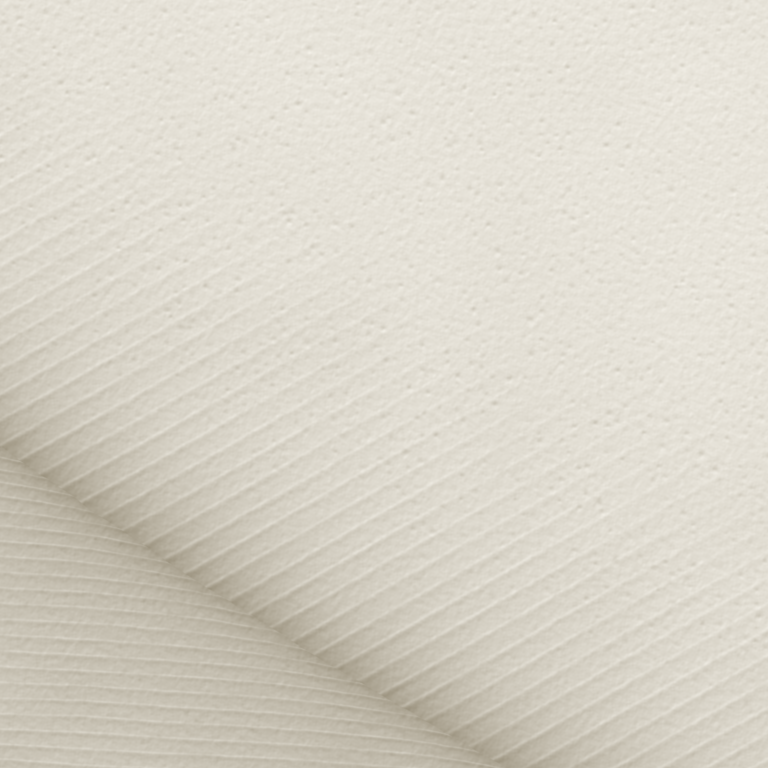
This texture is drawn by a Shadertoy shader. Its source:

```glsl
#define LIGHT vec3(0.90, 0.885, 0.846)
#define SHADE vec3(0.67, 0.64, 0.57)
#define RIB_ANGLE 0.515
#define RIB_PITCH 0.0292
#define UNDER_PITCH 0.0205
#define PIT_SIZE 0.0042
#define PIT_DENSITY 0.8
#define PIT_DEPTH 0.40
#define GRAIN_SCALE 175.0
#define GRAIN_DEPTH 0.12

float hash(vec2 p) {
    vec3 q = fract(vec3(p.xyx) * 0.1031);
    q += dot(q, q.yzx + 33.33);
    return fract((q.x + q.y) * q.z);
}

float noise(vec2 p) {
    vec2 i = floor(p), f = fract(p);
    f = f * f * (3.0 - 2.0 * f);
    return mix(mix(hash(i), hash(i + vec2(1, 0)), f.x),
               mix(hash(i + vec2(0, 1)), hash(i + vec2(1, 1)), f.x), f.y);
}

float bell(float x, float width) {
    return exp(-x * x / (width * width));
}

// Height of the fold edge at a horizontal position
float foldHeight(float x) {
    return 0.42 - 0.72 * x + 0.13 * x * x;
}

// Fine pebbled relief lit from the upper left, on a turned lattice
float grain(vec2 p) {
    vec2 q = mat2(0.8, 0.6, -0.6, 0.8) * p * GRAIN_SCALE;
    vec2 toLight = vec2(-0.38, 0.2);
    float coarse = noise(q - toLight) - noise(q + toLight);
    float fine = noise(q * 1.9 - toLight) - noise(q * 1.9 + toLight);
    return coarse + 0.6 * fine;
}

// Small embossed pits, jittered along the rib rows
float pits(vec2 p) {
    vec2 cellSize = vec2(0.65, 0.5) * RIB_PITCH;
    vec2 cell = floor(p / cellSize);
    float light = 0.0;
    for (int y = -1; y <= 1; y++)
    for (int x = -1; x <= 1; x++) {
        vec2 id = cell + vec2(x, y);
        vec2 jitter = vec2(hash(id), hash(id + 17.3));
        vec2 d = p - (id + 0.15 + 0.7 * jitter) * cellSize;
        float chance = hash(id + 41.7);
        float radius = PIT_SIZE * mix(0.7, 1.1, hash(id + 73.1));
        float strength = hash(id + 9.2);
        float depth = step(chance, PIT_DENSITY) * mix(0.2, 1.0, strength * strength);
        light -= depth * bell(length(d), radius) * (0.3 + dot(d, vec2(0.5, 1.0)) / radius);
    }
    return light;
}

// Thin raised crest with a soft groove below it
float rib(float across) {
    float f = fract(across) - 0.55;
    return bell(f, 0.085) - 0.5 * bell(f + 0.2, 0.13) + 0.15 * sin(6.2832 * f);
}

// Upper sheet: broad curved shading, slanted ribs fading into pits
float upperSheet(vec2 p, float d) {
    float c = cos(RIB_ANGLE), s = sin(RIB_ANGLE);
    vec2 q = vec2(dot(p, vec2(c, s)), dot(p, vec2(-s, c)));
    q.y += 0.003 * (noise(q * vec2(5.0, 4.0)) - 0.5) + 0.0005 * noise(q * 55.0);
    float tone = 1.05 - 0.58 * exp(-d / 0.24) - 0.52 * exp(-d / 0.05);
    float ribFade = 0.26 * exp(-d / 0.40) * (1.0 - smoothstep(0.25, 0.68, d));
    float wear = mix(0.7, 1.15, noise(q * vec2(22.0, 60.0)));
    tone += ribFade * wear * rib(q.y / RIB_PITCH);
    tone += PIT_DEPTH * smoothstep(-0.05, 0.35, d) * pits(q);
    return tone + 0.05 * (noise(p * 9.0) - 0.5);
}

// Lower sheet: closer, nearly level ribs bending into the fold
float lowerSheet(vec2 p, float d) {
    float across = p.y + 0.05 * p.x + 0.02 * exp(-d / 0.045);
    across += 0.003 * (noise(p * vec2(9.0, 14.0)) - 0.5) + 0.001 * noise(p * 60.0);
    float tone = 0.42 - 0.42 * exp(-d / 0.03) + 0.10 * smoothstep(0.05, 0.3, d);
    float wear = mix(0.45, 1.2, noise(p * vec2(35.0, 50.0)));
    tone += 0.18 * wear * rib(across / UNDER_PITCH);
    tone += 0.4 * PIT_DEPTH * pits(p);
    return tone + 0.06 * (noise(p * 11.0) - 0.5);
}

void mainImage(out vec4 fragColor, in vec2 fragCoord) {
    vec2 p = fragCoord / iResolution.xy;
    float pixel = 1.0 / iResolution.y;

    // Signed distance above the fold, with a slightly uneven edge
    float d = 0.85 * (p.y - foldHeight(p.x)) + 0.0025 * (noise(p * 45.0) - 0.5);
    float above = smoothstep(-pixel, pixel, d);
    float tone = mix(lowerSheet(p, max(-d, 0.0)), upperSheet(p, max(d, 0.0)), above);

    // Shared surface relief
    tone += GRAIN_DEPTH * grain(p);
    fragColor = vec4(clamp(mix(SHADE, LIGHT, tone), 0.0, 1.0), 1.0);
}
```
